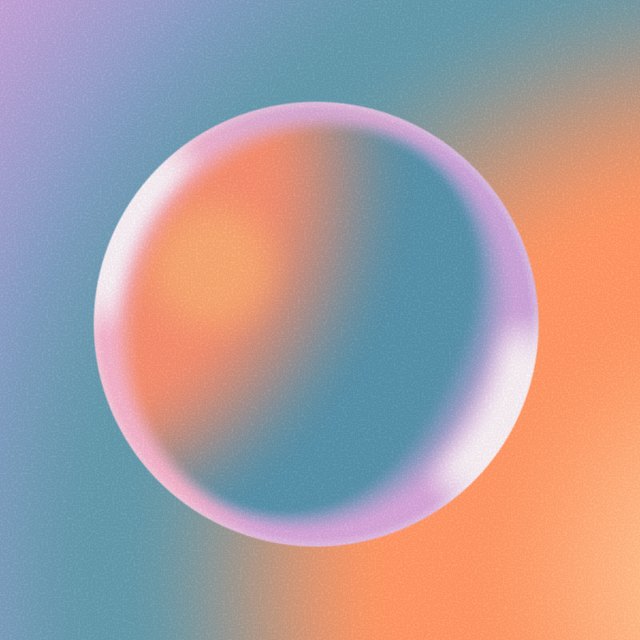
Reproduce this background procedurally as a Shadertoy shader.

```glsl
#define ORB_CENTER vec2(0.494, 0.4935)
#define ORB_RADIUS 0.3475
#define SUN_CENTER vec2(1.2135, 0.0885)
#define WARM_CENTER vec2(0.0, 0.74)
#define GLOW_CENTER vec2(0.332, 0.583)
#define SHINE_AXIS vec2(-0.891, 0.454)
#define GRAIN_CELLS 300.0
#define GRAIN_AMOUNT 0.06

const vec3 PEACH = vec3(1.00, 0.76, 0.57);
const vec3 ORANGE = vec3(0.99, 0.585, 0.39);
const vec3 CORAL = vec3(0.95, 0.55, 0.43);
const vec3 TEAL = vec3(0.39, 0.60, 0.67);
const vec3 DEEP_TEAL = vec3(0.34, 0.565, 0.66);
const vec3 PERIWINKLE = vec3(0.54, 0.62, 0.78);
const vec3 LILAC = vec3(0.76, 0.63, 0.84);
const vec3 PINK = vec3(0.94, 0.69, 0.78);
const vec3 ORCHID = vec3(0.83, 0.64, 0.84);
const vec3 PEARL = vec3(0.95, 0.92, 0.94);

vec2 hash2(vec2 p) {
    vec3 q = fract(p.xyx * vec3(0.1031, 0.1030, 0.0973));
    q += dot(q, q.yzx + 33.33);
    return fract((q.xx + q.yz) * q.zy);
}

// Distance to the nearest scattered cell point
float cellNoise(vec2 p) {
    vec2 cell = floor(p), local = fract(p);
    float nearest = 2.0;
    for (int y = -1; y <= 1; y++) {
        for (int x = -1; x <= 1; x++) {
            vec2 offset = vec2(x, y);
            nearest = min(nearest, length(offset + hash2(cell + offset) - local));
        }
    }
    return nearest;
}

// Wide rings of colour spreading from the lower right
vec3 backdrop(vec2 p) {
    float d = distance(p, SUN_CENTER);
    vec3 color = mix(PEACH, ORANGE, smoothstep(0.08, 0.50, d));
    color = mix(color, TEAL, smoothstep(0.60, 1.03, d));
    color = mix(color, PERIWINKLE, smoothstep(1.05, 1.35, d));
    return mix(color, LILAC, smoothstep(1.22, 1.56, d));
}

// Warm to cool body with a soft peach glow
vec3 orbBody(vec2 p) {
    float warmth = distance(p, WARM_CENTER);
    vec3 color = mix(CORAL, DEEP_TEAL, smoothstep(0.40, 0.66, warmth));
    float glow = 1.0 - smoothstep(0.04, 0.14, distance(p, GLOW_CENTER));
    return mix(color, vec3(0.96, 0.66, 0.44), 0.85 * glow);
}

// Iridescent rim, widest along the shine axis
vec3 orb(vec2 p) {
    vec2 q = (p - ORB_CENTER) / ORB_RADIUS;
    float r = length(q);
    float along = dot(q / max(r, 0.001), SHINE_AXIS);
    float coolSide = smoothstep(0.3, -0.3, along);
    float width = mix(0.15, mix(0.27, 0.42, coolSide), along * along);
    float rim = clamp((r - 1.0 + width) / width, 0.0, 1.0);

    vec3 color = orbBody(p);
    vec3 tint = mix(PINK, ORCHID, coolSide);
    tint = mix(tint, LILAC, 0.6 * smoothstep(0.1, 0.8, dot(q, vec2(0.6, 0.8))));
    color = mix(color, PERIWINKLE, 0.45 * coolSide * smoothstep(0.0, 0.45, rim));
    color = mix(color, tint, smoothstep(0.08, 0.75, rim));

    float shine = smoothstep(0.85, 0.97, abs(along));
    color = mix(color, PEARL, shine * smoothstep(0.35, 0.80, rim));
    return mix(color, PEARL, 0.3 * smoothstep(0.955, 1.0, r));
}

void mainImage(out vec4 fragColor, in vec2 fragCoord) {
    float size = min(iResolution.x, iResolution.y);
    vec2 p = (fragCoord - 0.5 * iResolution.xy) / size + 0.5;
    float edge = 1.2 / size;

    float outside = distance(p, ORB_CENTER) - ORB_RADIUS;
    vec3 color = mix(orb(p), backdrop(p), smoothstep(-edge, edge, outside));

    // Fine film grain
    color += GRAIN_AMOUNT * (cellNoise(p * GRAIN_CELLS) - 0.45);
    fragColor = vec4(clamp(color, 0.0, 1.0), 1.0);
}
```
